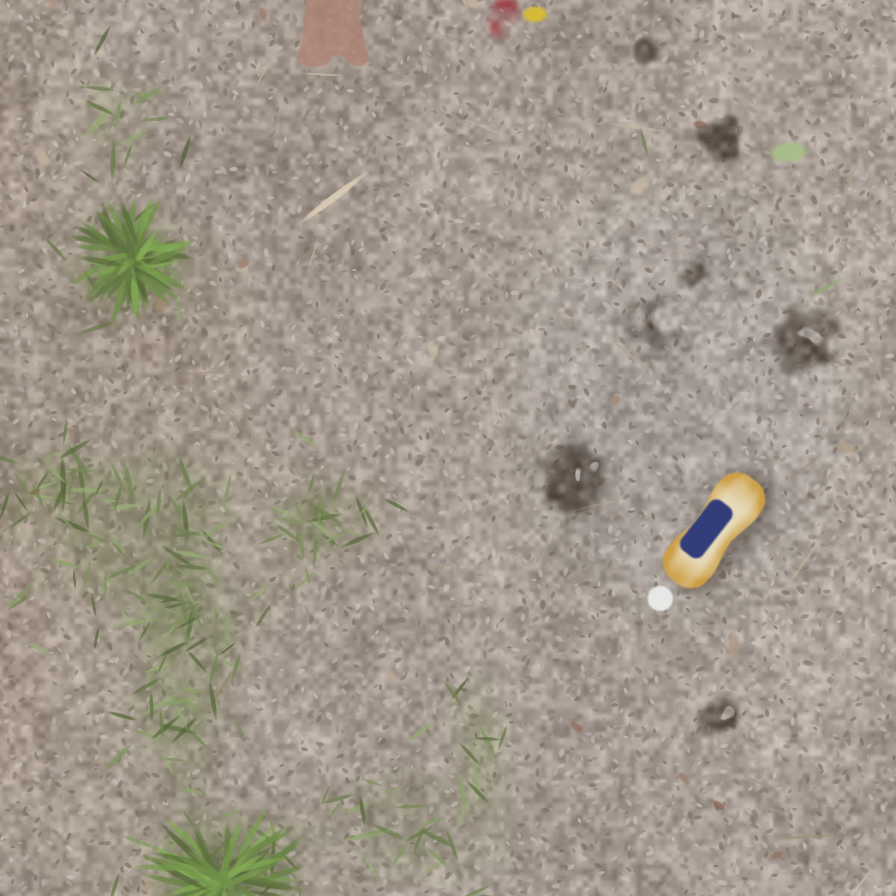
This texture is drawn by a three.js fragment shader. Its source:

```glsl
// Dry trodden soil seen from above, with grass tufts, small burrows, litter and a plastic bottle.
#define SOIL vec3(0.665, 0.622, 0.588)
#define BROWN_SOIL vec3(0.62, 0.56, 0.505)
#define GREY_SOIL vec3(0.655, 0.63, 0.605)
#define DARK_GRIT vec3(0.47, 0.42, 0.38)
#define PALE_GRIT vec3(0.81, 0.77, 0.745)
#define OLIVE vec3(0.53, 0.55, 0.42)
#define DARK_GRASS vec3(0.32, 0.38, 0.21)
#define PALE_GRASS vec3(0.60, 0.69, 0.46)
#define PIT vec3(0.27, 0.23, 0.20)
#define GRAIN_CELLS 95.0
#define GRAIN_CONTRAST 0.17
#define TAU 6.2832

varying vec2 vUv;

vec3 hash3(vec2 p) {
  vec3 q = fract(p.xyx * vec3(0.1031, 0.1030, 0.0973));
  q += dot(q, q.yxz + 33.33);
  return fract((q.xxy + q.yzz) * q.zyx);
}

float noise(vec2 p) {
  vec2 i = floor(p), f = fract(p);
  f = f * f * (3.0 - 2.0 * f);
  vec2 e = vec2(0.0, 1.0);
  return mix(mix(hash3(i).x, hash3(i + e.yx).x, f.x),
             mix(hash3(i + e.xy).x, hash3(i + e.yy).x, f.x), f.y);
}

// Soft ellipse with the given half sizes, turned by an angle
float fleck(vec2 p, float angle, vec2 size) {
  float c = cos(angle), s = sin(angle);
  p = vec2(c * p.x + s * p.y, c * p.y - s * p.x) / size;
  return 1.0 - smoothstep(0.6, 1.25, length(p));
}

float blob(vec2 p, vec2 centre, vec2 radius) {
  vec2 d = (p - centre) / radius;
  return exp(-dot(d, d));
}

// Where thin grass grows, 0 to 1
float grassCover(vec2 p) {
  float g = blob(p, vec2(0.12, 0.45), vec2(0.11, 0.045));
  g += blob(p, vec2(0.18, 0.36), vec2(0.10, 0.07));
  g += blob(p, vec2(0.20, 0.23), vec2(0.05, 0.10));
  g += 0.7 * blob(p, vec2(0.36, 0.425), vec2(0.055, 0.04));
  g += 0.8 * blob(p, vec2(0.535, 0.18), vec2(0.025, 0.06));
  g += 0.5 * blob(p, vec2(0.13, 0.87), vec2(0.04, 0.05));
  g += 0.5 * blob(p, vec2(0.47, 0.07), vec2(0.09, 0.06));
  g += blob(p, vec2(0.25, 0.03), vec2(0.09, 0.05));
  g += 0.6 * blob(p, vec2(0.145, 0.70), vec2(0.06, 0.05));
  return clamp(g * (0.35 + 1.1 * noise(p * 28.0)), 0.0, 1.0);
}

// Random flecks on a grid; size is in cells, grassy = 1 keeps them to the grass
vec3 scatter(vec3 col, vec2 uv, float cells, vec2 size, float odds, float grassy, vec3 dark, vec3 pale) {
  for (int j = -1; j <= 1; j++) for (int i = -1; i <= 1; i++) {
    vec2 cell = floor(uv * cells) + vec2(float(i), float(j));
    vec3 h = hash3(cell + cells), k = hash3(cell + cells * 3.0 + 7.0);
    if (h.z > odds) continue;
    vec2 root = cell + h.xy;
    float shape = fleck(uv * cells - root, k.x * TAU, size * mix(0.6, 1.2, k.y));
    if (shape <= 0.0) continue;
    if (grassy > 0.5) shape *= step(h.z, odds * grassCover(root / cells));
    col = mix(col, mix(dark, pale, k.z), 0.72 * shape);
  }
  return col;
}

// Blades fanning out from one root
vec3 tuft(vec3 col, vec2 uv, vec2 centre, float radius) {
  vec2 p = uv - centre;
  if (length(p) > radius * 1.4) return col;
  col = mix(col, DARK_GRASS, 0.65 * blob(p, vec2(0.0), vec2(radius * 0.5)));
  for (int i = 0; i < 64; i++) {
    vec3 h = hash3(vec2(float(i), centre.x * 100.0));
    float angle = h.x * TAU;
    vec2 middle = vec2(cos(angle), sin(angle)) * radius * (0.15 + 0.5 * h.y);
    float blade = fleck(p - middle, angle + (h.z - 0.5) * 0.7, vec2(radius * 0.32, 0.0036));
    col = mix(col, mix(DARK_GRASS, vec3(0.53, 0.70, 0.34), fract(h.z * 7.0)), 0.75 * blade);
  }
  return col;
}

// Ragged dark hole with a crumb of soil left inside
vec3 burrow(vec3 col, vec2 uv, vec2 centre, float radius, float crumb) {
  vec2 p = (uv - centre) / radius;
  p += 0.7 * (vec2(noise(uv * 60.0), noise(uv * 60.0 + 40.0)) - 0.5);
  float dark = (1.0 - smoothstep(0.45, 1.25, length(p))) * (0.5 + 0.6 * noise(uv * 110.0));
  dark *= smoothstep(crumb * 0.7, crumb * 1.15 + 0.01, length(p - vec2(0.3, 0.12)));
  return mix(col, PIT, 0.85 * dark);
}

float roundBox(vec2 p, vec2 halfSize, float corner) {
  vec2 d = abs(p) - halfSize + corner;
  return length(max(d, 0.0)) + min(max(d.x, d.y), 0.0) - corner;
}

float fill(float d) { return 1.0 - smoothstep(-0.002, 0.002, d); }

vec3 bottle(vec3 col, vec2 uv) {
  vec2 d = uv - vec2(0.797, 0.408);
  vec2 q = vec2(dot(d, vec2(0.79, -0.614)), dot(d, vec2(0.614, 0.79)));
  col = mix(col, PIT, 0.5 * (1.0 - smoothstep(-0.01, 0.02, roundBox(q - vec2(0.009, 0.004), vec2(0.025, 0.07), 0.02))));
  float waist = 0.026 - 0.003 * cos(q.y * 75.0);
  float rim = smoothstep(0.4, 1.0, abs(q.x) / waist) + smoothstep(0.035, 0.07, abs(q.y));
  vec3 body = mix(vec3(0.90, 0.85, 0.72), vec3(0.80, 0.62, 0.27), clamp(rim * (0.5 + 0.6 * noise(uv * 70.0)), 0.0, 1.0));
  body = mix(body, vec3(0.20, 0.24, 0.48), fill(roundBox(q + vec2(0.008, 0.004), vec2(0.015, 0.035), 0.01)));
  col = mix(col, body, fill(roundBox(q, vec2(waist, 0.072), 0.019)));
  return mix(col, vec3(0.90, 0.91, 0.90), fill(length(uv - vec2(0.737, 0.332)) - 0.014));
}

void main() {
  vec2 uv = vUv;

  // Soil: broad tints, then grain and grit
  vec3 col = mix(SOIL, BROWN_SOIL, (1.0 - smoothstep(0.1, 0.6, uv.x)) * noise(uv * 5.0 + 3.0));
  col = mix(col, GREY_SOIL, blob(uv, vec2(0.76, 0.55), vec2(0.2, 0.25)));
  col += GRAIN_CONTRAST * (noise(uv * 150.0) + 0.7 * noise(uv * 70.0) + 0.45 * noise(uv * 11.0) - 1.075);
  col = scatter(col, uv, GRAIN_CELLS, vec2(0.42, 0.22), 0.6, 0.0, DARK_GRIT, PALE_GRIT);
  col = scatter(col, uv, 43.0, vec2(0.22, 0.12), 0.3, 0.0, DARK_GRIT, PALE_GRIT);

  // Litter: leaves, straws and a few larger scraps
  col = scatter(col, uv, 15.0, vec2(0.17, 0.09), 0.12, 0.0, vec3(0.48, 0.30, 0.24), vec3(0.82, 0.77, 0.68));
  col = scatter(col, uv, 13.0, vec2(0.35, 0.022), 0.16, 0.0, vec3(0.60, 0.53, 0.45), vec3(0.80, 0.75, 0.66));
  col = mix(col, vec3(0.68, 0.52, 0.46), 0.8 * fill(roundBox(uv - vec2(0.372, 0.975), vec2(0.036, 0.042), 0.006) + 0.025 * (noise(uv * 45.0) - 0.5)));
  col = mix(col, vec3(0.62, 0.18, 0.22), fleck(uv - vec2(0.562, 0.98), 1.3, vec2(0.024, 0.017)) * noise(uv * 60.0 + 9.0) * 1.4);
  col = mix(col, vec3(0.83, 0.73, 0.22), fleck(uv - vec2(0.597, 0.984), 0.0, vec2(0.014, 0.009)));
  col = mix(col, vec3(0.84, 0.79, 0.70), fleck(uv - vec2(0.372, 0.779), 0.65, vec2(0.045, 0.004)));
  col = mix(col, vec3(0.66, 0.74, 0.53), fleck(uv - vec2(0.88, 0.83), 0.1, vec2(0.021, 0.011)));

  // Grass: olive haze, loose blades, full tufts
  col = mix(col, OLIVE + 0.5 * (col - SOIL), 0.75 * grassCover(uv));
  col = scatter(col, uv, 38.0, vec2(0.75, 0.10), 0.95, 1.0, DARK_GRASS, PALE_GRASS);
  col = scatter(col, uv, 47.0, vec2(0.8, 0.11), 0.95, 1.0, DARK_GRASS, PALE_GRASS);
  col = tuft(col, uv, vec2(0.147, 0.71), 0.078);
  col = tuft(col, uv, vec2(0.25, 0.015), 0.105);

  // Burrows
  col = burrow(col, uv, vec2(0.803, 0.843), 0.027, 0.0);
  col = burrow(col, uv, vec2(0.743, 0.640), 0.039, 0.75);
  col = burrow(col, uv, vec2(0.895, 0.620), 0.037, 0.35);
  col = burrow(col, uv, vec2(0.640, 0.467), 0.037, 0.2);
  col = burrow(col, uv, vec2(0.805, 0.200), 0.023, 0.3);
  col = burrow(col, uv, vec2(0.721, 0.942), 0.014, 0.0);
  col = burrow(col, uv, vec2(0.776, 0.694), 0.016, 0.0);

  gl_FragColor = vec4(bottle(col, uv), 1.0);
}
```
